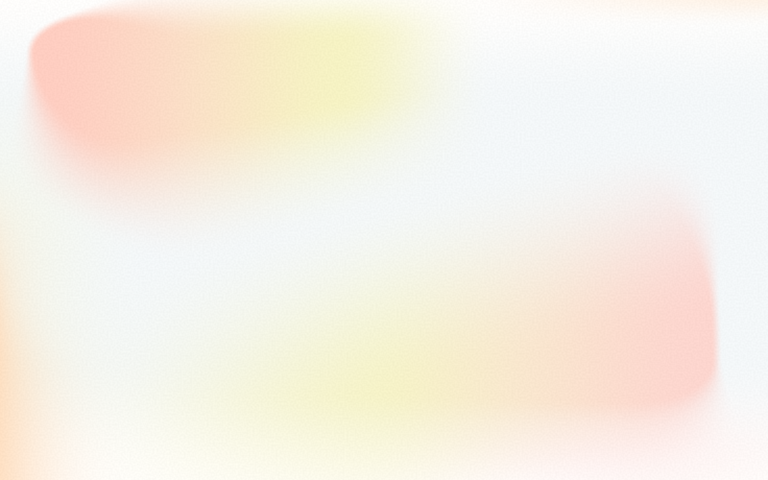
A Shadertoy shader for this background:

```glsl
// Two soft pastel blooms on a cool white ground, each running from pink to yellow.
// Each bloom is a rounded superellipse cap whose edge blur varies over the canvas;
// warm glows touch the borders and fine gradient noise adds paper grain.

const vec3 COOL   = vec3(0.954, 0.968, 0.974);
const vec3 WHITE  = vec3(0.996, 0.992, 0.986);
const vec3 MINT   = vec3(0.955, 0.965, 0.930);
const vec3 ORANGE = vec3(0.995, 0.865, 0.740);
const vec3 BLUSH  = vec3(0.995, 0.930, 0.925);
const vec3 PINK   = vec3(0.996, 0.803, 0.755);
const vec3 ROSE   = vec3(0.992, 0.826, 0.796);
const vec3 PEACH  = vec3(0.982, 0.872, 0.780);
const vec3 SAND   = vec3(0.975, 0.905, 0.795);
const vec3 YELLOW = vec3(0.963, 0.950, 0.765);

// Positions are in canvas heights, with the origin at the lower left.
const vec2 UPPER_CENTER = vec2(0.312, 0.885);
const vec2 LOWER_CENTER = vec2(1.292, 0.245);
const float UPPER_REACH = 0.250;   // width of the rounded left end
const float LOWER_REACH = 0.202;   // width of the rounded right end
const float ROUNDNESS = 2.3;       // superellipse exponent
const float LOWER_STRENGTH = 0.93;
const float GRAIN_SCALE = 230.0;
const float GRAIN_AMOUNT = 0.021;

// Falls from 1 at a to 0 at b
float fall(float a, float b, float x) { return 1.0 - smoothstep(a, b, x); }

vec2 gradientAt(vec2 cell) {
    vec3 h = fract(cell.xyx * vec3(0.1031, 0.1030, 0.0973));
    h += dot(h, h.yzx + 33.33);
    float angle = 6.28318 * fract((h.x + h.y) * h.z);
    return vec2(cos(angle), sin(angle));
}

float gradientNoise(vec2 p) {
    vec2 i = floor(p), f = fract(p);
    vec2 u = f * f * f * (f * (f * 6.0 - 15.0) + 10.0);
    vec2 e = vec2(1.0, 0.0);
    float low  = mix(dot(gradientAt(i), f), dot(gradientAt(i + e), f - e), u.x);
    float high = mix(dot(gradientAt(i + e.yx), f - e.yx),
                     dot(gradientAt(i + 1.0), f - 1.0), u.x);
    return mix(low, high, u.y);
}

// Coverage of a band along -x with a rounded end toward +x
float bloom(vec2 offset, float reach, float up, float down, float blur) {
    vec2 radius = vec2(reach, offset.y > 0.0 ? up : down);
    vec2 q = max(vec2(offset.x, abs(offset.y)) / radius, 1e-3);
    vec2 powers = pow(q, vec2(ROUNDNESS));
    float f = pow(powers.x + powers.y, 1.0 / ROUNDNESS);
    float d = (f - 1.0) / length(pow(q / f, vec2(ROUNDNESS - 1.0)) / radius);
    return fall(-blur, blur, d);
}

vec3 background(vec2 p, float aspect) {
    vec3 color = mix(COOL, MINT, fall(0.0, 0.32, p.x) * fall(0.5, 0.9, p.y));
    float pale = max(fall(0.0, 0.26, p.y), smoothstep(0.78, 1.02, p.y));
    color = mix(color, WHITE, pale);

    // Warm light along the left border, wider toward the bottom
    float spread = mix(0.22, 0.06, smoothstep(0.0, 0.4, p.y));
    float side = exp(-p.x / spread * 1.3) * fall(0.22, 0.68, p.y);
    color = mix(color, ORANGE, 0.9 * side * fall(0.0, 0.3, p.x));

    // Thin peach light at the top right, and blush below the lower bloom
    float top = smoothstep(0.94, 1.02, p.y) * smoothstep(0.9, aspect, p.x);
    color = mix(color, ORANGE, 0.4 * top);
    vec2 g = (p - vec2(1.3, 0.06)) / vec2(0.3, 0.09);
    return mix(color, BLUSH, 0.7 * exp(-dot(g, g)));
}

vec3 addUpperBloom(vec3 color, vec2 p) {
    vec2 offset = (p - UPPER_CENTER) * vec2(-1.0, 1.0);
    float depth = mix(0.275, 0.15, smoothstep(0.3, 0.95, p.x));
    float blur = 0.010 + 0.105 * fall(0.58, 0.90, p.y)
               + 0.060 * smoothstep(0.12, 0.42, p.x);
    float cover = bloom(offset, UPPER_REACH, 0.097, depth, blur);
    cover *= fall(0.70, 1.03, p.x);
    vec3 tint = mix(PINK, PEACH, smoothstep(0.08, 0.45, p.x));
    tint = mix(tint, YELLOW, smoothstep(0.32, 0.72, p.x));
    return mix(color, tint, cover);
}

vec3 addLowerBloom(vec3 color, vec2 p) {
    float left = fall(0.7, 1.3, p.x);
    float blur = 0.012 + 0.085 * fall(0.08, 0.25, p.y) + 0.10 * left
               + 0.06 * smoothstep(0.35, 0.7, p.y);
    float depth = mix(0.135, 0.20, left);
    float cover = bloom(p - LOWER_CENTER, LOWER_REACH, 0.45, depth, blur);
    // Sloping upper side and long fade to the left
    float slope = 0.552 + 0.25 * (p.x - 1.333);
    cover *= fall(-0.25, 0.18, p.y - slope) * smoothstep(0.02, 0.86, p.x);
    vec3 tint = mix(YELLOW, SAND, smoothstep(0.76, 1.12, p.x));
    tint = mix(tint, ROSE, smoothstep(1.0, 1.48, p.x));
    return mix(color, tint, LOWER_STRENGTH * cover);
}

void mainImage(out vec4 fragColor, in vec2 fragCoord) {
    vec2 p = fragCoord / iResolution.y;
    vec3 color = background(p, iResolution.x / iResolution.y);
    color = addUpperBloom(color, p);
    color = addLowerBloom(color, p);
    color += GRAIN_AMOUNT * gradientNoise(p * GRAIN_SCALE);
    fragColor = vec4(clamp(color, 0.0, 1.0), 1.0);
}
```
